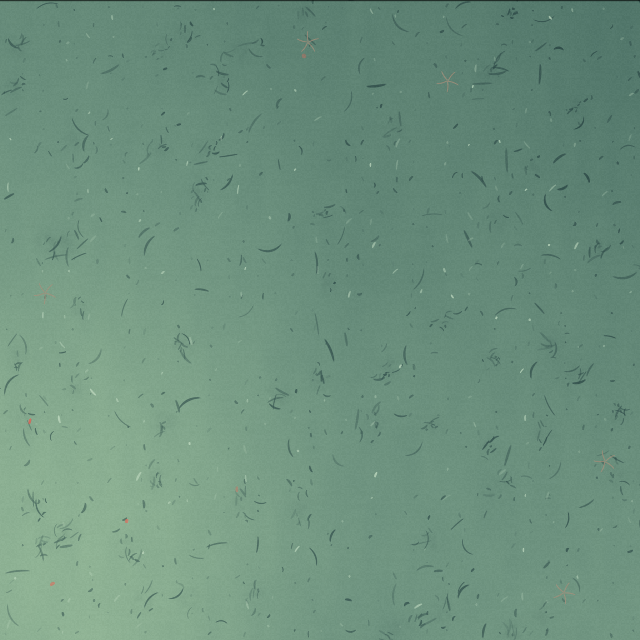
Reproduce this texture procedurally as a WebGL 2 fragment shader.

```glsl
#version 300 es
precision highp float;
// Murky green seabed under uneven lamp light, strewn with dark twig litter.
// Bent tapered strokes are scattered singly and in clumps on jittered grids,
// then pale flecks, a few red spots and thin-armed stars are laid on top.

uniform vec2 u_resolution;
out vec4 fragColor;

const vec3 DEEP_GREEN = vec3(0.33, 0.475, 0.425);
const vec3 MID_GREEN = vec3(0.43, 0.575, 0.50);
const vec3 LIT_GREEN = vec3(0.56, 0.70, 0.582);
const vec3 LITTER_TINT = vec3(0.50, 0.58, 0.63);
const vec3 PALE = vec3(0.76, 0.86, 0.76);
const vec3 RED = vec3(0.90, 0.40, 0.34);
const vec3 STAR_PINK = vec3(0.66, 0.56, 0.48);
const float CLUMP_GRID = 11.0;
const float CLUMP_CHANCE = 0.52;
const int CLUMP_TWIGS = 10;
const float TWIG_GRID = 21.0;
const float SPECK_GRID = 38.0;
const float FLECK_GRID = 25.0;
const float SPOT_GRID = 7.0;
const float STAR_GRID = 5.0;
const float SOFTNESS = 0.0009;
const float GRAIN = 0.022;

float edge;  // half width of a smoothed edge, in canvas units

vec4 hash4(vec2 p, float seed) {
    vec4 q = fract((p.xyxy + seed * 17.3) * vec4(0.1031, 0.1030, 0.0973, 0.1099));
    q += dot(q, q.wzxy + 33.33);
    return fract((q.xxyz + q.yzzw) * q.zywx);
}

float noise(vec2 p) {
    vec2 i = floor(p), f = fract(p);
    f = f * f * (3.0 - 2.0 * f);
    float low = mix(hash4(i, 1.0).x, hash4(i + vec2(1, 0), 1.0).x, f.x);
    float high = mix(hash4(i + vec2(0, 1), 1.0).x, hash4(i + vec2(1, 1), 1.0).x, f.x);
    return mix(low, high, f.y);
}

// Coverage of a bent stroke with tapered ends, centred on the origin.
float stroke(vec2 p, float angle, float halfLen, float halfWidth, float bend) {
    vec2 dir = vec2(cos(angle), sin(angle));
    vec2 q = vec2(dot(p, dir), dot(p, vec2(-dir.y, dir.x)));
    float along = q.x / halfLen;
    if (abs(along) > 1.0) return 0.0;
    float off = abs(q.y + bend * halfLen * (along * along - 0.4));
    float width = halfWidth * (1.0 - 0.6 * along * along);
    float tip = 1.0 - smoothstep(0.75, 1.0, abs(along));
    return tip * (1.0 - smoothstep(max(width - edge, 0.0), width + edge, off));
}

float over(float base, float add) { return base + (1.0 - base) * add; }

// One clump: twigs fanned around a shared lean, above a faint smudge.
float clump(vec2 p, vec2 id) {
    vec4 h = hash4(id, 2.0), k = hash4(id, 3.0);
    if (h.z > CLUMP_CHANCE) return 0.0;
    p -= (id + 0.1 + 0.8 * h.xy) / CLUMP_GRID;
    if (dot(p, p) > 0.0064) return 0.0;
    float lean = 1.15 + (h.w - 0.5) * 1.7;
    vec2 axis = vec2(cos(lean), sin(lean));
    float size = mix(0.55, 1.15, k.x);
    float cover = 0.13 * exp(-dot(p, p) / (0.00035 * size)) * noise(p * 130.0 + id * 9.0);
    for (int i = 0; i < CLUMP_TWIGS; i++) {
        vec4 a = hash4(id, 10.0 + float(i)), b = hash4(id, 40.0 + float(i));
        if (a.w > mix(0.5, 1.0, k.y)) continue;
        vec2 centre = axis * (a.x - 0.5) * 0.06 * size + (b.xy - 0.5) * 0.032 * size;
        float len = mix(0.004, 0.020, a.y * a.y) * size;
        float mark = stroke(p - centre, lean + (a.z - 0.5) * 2.2, len,
                            mix(0.0007, 0.0019, b.w), (b.z - 0.5) * 0.8);
        cover = over(cover, mark * mix(0.3, 0.85, b.x) * mix(0.6, 1.0, k.z));
    }
    return cover;
}

float looseTwig(vec2 p, vec2 id) {
    vec4 h = hash4(id, 4.0), k = hash4(id, 5.0);
    if (h.z > 0.5) return 0.0;
    vec2 centre = (id + h.xy) / TWIG_GRID;
    float len = mix(0.004, 0.022, k.x * k.x);
    return stroke(p - centre, 1.1 + (h.w - 0.5) * 2.6, len,
                  mix(0.0008, 0.0021, k.y), (k.z - 0.5) * 0.9) * mix(0.3, 0.85, k.w);
}

// A small slanted grain inside its own grid cell.
float grain(vec2 p, float grid, float chance, float seed, vec2 lengths, float width) {
    vec2 id = floor(p * grid);
    vec4 h = hash4(id, seed), k = hash4(id, seed + 1.0);
    vec2 centre = (id + 0.3 + 0.4 * h.xy) / grid;
    float mark = stroke(p - centre, 1.4 + (h.w - 0.5) * 1.8,
                        mix(lengths.x, lengths.y, k.x * k.x), width * mix(0.6, 1.2, k.y), 0.1);
    return step(h.z, chance) * mark * mix(0.25, 1.0, k.z * k.z);
}

float star(vec2 p) {
    vec2 id = floor(p * STAR_GRID);
    vec4 h = hash4(id, 8.0);
    p -= (id + 0.25 + 0.5 * h.xy) / STAR_GRID;
    float cover = 0.0;
    for (int i = 0; i < 5; i++) {
        float angle = h.w * 6.0 + float(i) * 1.2566;
        cover = max(cover, stroke(p - 0.009 * vec2(cos(angle), sin(angle)), angle, 0.010, 0.0008, 0.15));
    }
    return cover * step(h.z, 0.16);
}

// Lamp light: bright lower left, dim upper right, with a soft vertical seam.
vec3 water(vec2 p) {
    float left = mix(0.30, 1.0, 1.0 - smoothstep(0.1, 1.05, p.y));
    float right = mix(0.49, 0.10, smoothstep(0.0, 1.1, p.y)) - 0.12 * p.y * smoothstep(0.7, 1.0, p.x);
    float light = mix(left, right, smoothstep(0.12, 0.62, p.x));
    light += 0.07 * (noise(p * 5.0) - 0.5) + 0.06 * (noise(p * vec2(45.0, 16.0)) - 0.5);
    return light < 0.45 ? mix(DEEP_GREEN, MID_GREEN, light / 0.45)
                        : mix(MID_GREEN, LIT_GREEN, (light - 0.45) / 0.55);
}

void main() {
    vec2 p = gl_FragCoord.xy / u_resolution.y;
    edge = max(SOFTNESS, 0.6 / u_resolution.y);
    vec3 color = water(p);

    // Dark litter
    float litter = grain(p, SPECK_GRID, 0.35, 20.0, vec2(0.0015, 0.006), 0.0015) * 0.7;
    for (int n = 0; n < 9; n++) {
        vec2 cell = vec2(n % 3, n / 3) - 1.0;
        litter = over(litter, clump(p, floor(p * CLUMP_GRID) + cell));
        litter = over(litter, looseTwig(p, floor(p * TWIG_GRID) + cell));
    }
    color *= mix(vec3(1.0), LITTER_TINT, min(litter, 0.95));

    // Pale flecks, stars and red spots
    color = mix(color, PALE, 0.75 * grain(p, FLECK_GRID, 0.28, 24.0, vec2(0.002, 0.009), 0.0015));
    color = mix(color, STAR_PINK, 0.7 * star(p));
    color = mix(color, RED, grain(p, SPOT_GRID, 0.1, 28.0, vec2(0.004, 0.006), 0.0032));

    // Fine grain, faint scan lines and the dark top rim
    color += GRAIN * (hash4(floor(p * 512.0), 30.0).x - 0.5);
    color += 0.006 * (noise(vec2(p.x * 20.0, p.y * 260.0)) - 0.5);
    color *= 1.0 - 0.65 * smoothstep(0.997, 0.9995, p.y);
    fragColor = vec4(color, 1.0);
}
```
